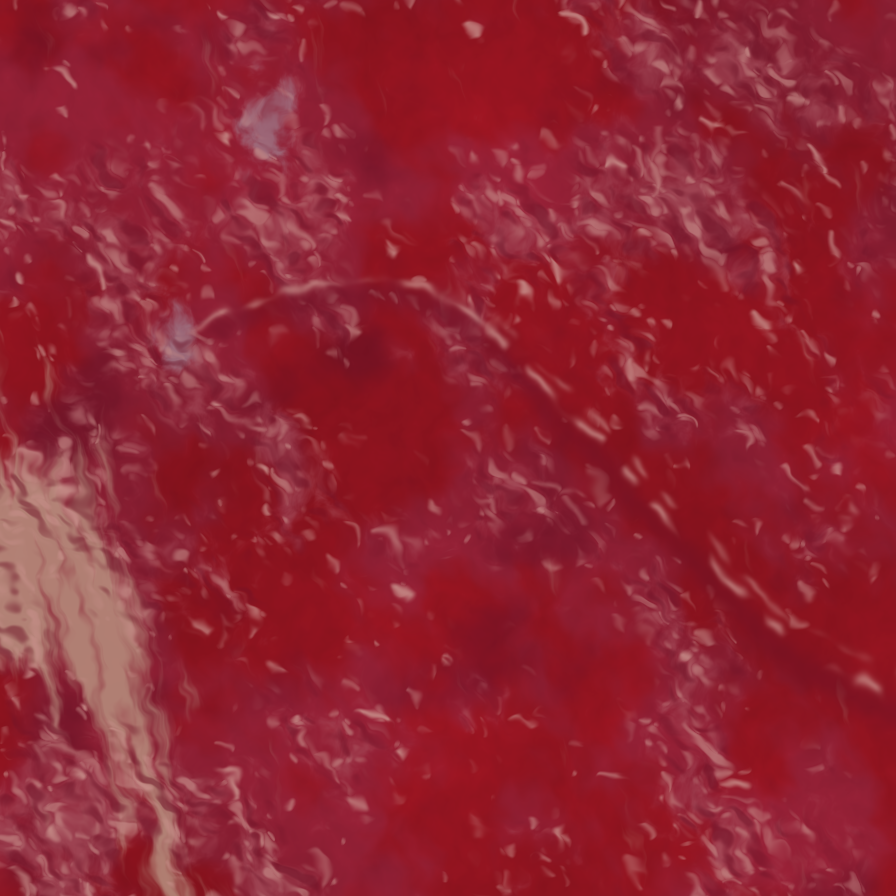
This texture is drawn by a Shadertoy shader. Its source:

```glsl
// Wet raw red tissue with clustered glossy glints, pale fibres and a long crease.
const vec3 DEEP_RED = vec3(0.560, 0.075, 0.120);
const vec3 CRIMSON = vec3(0.555, 0.120, 0.200);
const vec3 PLUM = vec3(0.430, 0.070, 0.150);
const vec3 ROSE_HAZE = vec3(0.640, 0.310, 0.360);
const vec3 GLINT_PINK = vec3(0.780, 0.560, 0.540);
const vec3 FIBRE_BEIGE = vec3(0.710, 0.540, 0.480);
const vec3 FAT_BLUE = vec3(0.620, 0.510, 0.570);

vec2 hash22(vec2 p) {
    vec3 q = fract(p.xyx * vec3(0.1031, 0.1030, 0.0973));
    q += dot(q, q.yzx + 33.33);
    return fract((q.xx + q.yz) * q.zy);
}

float cornerSlope(vec2 cell, vec2 offset) {
    float angle = 6.2832 * hash22(cell + 71.0).x;
    return dot(vec2(cos(angle), sin(angle)), offset);
}

float gradientNoise(vec2 p) {
    vec2 i = floor(p), f = fract(p), e = vec2(1.0, 0.0);
    vec2 u = f * f * f * (f * (f * 6.0 - 15.0) + 10.0);
    float low = mix(cornerSlope(i, f), cornerSlope(i + e, f - e), u.x);
    float high = mix(cornerSlope(i + e.yx, f - e.yx), cornerSlope(i + 1.0, f - 1.0), u.x);
    return mix(low, high, u.y);
}

float fbm(vec2 p) {
    float sum = 0.0, amplitude = 0.6;
    for (int i = 0; i < 4; i++, amplitude *= 0.5) {
        sum += amplitude * gradientNoise(p);
        p = mat2(0.8, -0.6, 0.6, 0.8) * p * 2.03 + 13.7;
    }
    return sum;
}

float blob(vec2 p, vec2 center, vec2 radius) {
    vec2 q = (p - center) / radius;
    return exp(-dot(q, q));
}

float line(float d, float width) { return exp(-d * d / (width * width)); }

// Where rough, glinting tissue gathers; smooth pools are negative.
float roughness(vec2 p) {
    float r = 0.02 + 1.05 * fbm(vec2(p.x * 8.0 + p.y * 2.0, p.y * 6.0) + 4.0);
    r += 0.15 * blob(p, vec2(0.74, 0.82), vec2(0.18, 0.24));
    r += 0.18 * blob(p, vec2(0.12, 0.22), vec2(0.20, 0.36));
    r += 0.20 * blob(p, vec2(0.28, 0.80), vec2(0.08, 0.18));
    r += 0.22 * blob(p, vec2(0.76, 0.22), vec2(0.06, 0.08));
    r -= 0.16 * blob(p, vec2(0.53, 0.36), vec2(0.18, 0.20));
    r -= 0.26 * blob(p, vec2(0.45, 0.87), vec2(0.09, 0.13));
    return r - 0.26 * blob(p, vec2(0.94, 0.20), vec2(0.14, 0.10));
}

// Slope of a bumpy wet surface whose ridges run along the tilt angle.
float wetSlope(vec2 p, float tilt, vec2 scale) {
    vec2 along = vec2(cos(tilt), sin(tilt));
    vec2 q = vec2(dot(p, along), dot(p, vec2(-along.y, along.x))) * scale;
    return gradientNoise(q + vec2(0.0, 0.22)) - gradientNoise(q - vec2(0.0, 0.22));
}

// Slightly bent, tapered strokes that thin out on the smooth pools.
float strokes(vec2 p, float cells, float seed, float tilt, float thickness) {
    vec2 g = p * cells, home = floor(g);
    float best = 0.0;
    for (int k = 0; k < 9; k++) {
        vec2 cell = home + vec2(k % 3 - 1, k / 3 - 1);
        vec2 a = hash22(cell + seed), b = hash22(cell + seed + 37.0);
        vec2 center = cell + 0.1 + 0.8 * a;
        float presence = smoothstep(0.0, 0.16, roughness(center / cells) + 0.5 * (b.x - 0.5));
        float angle = tilt + 1.6 * (fract(a.y * 9.0) - 0.5), c = cos(angle), s = sin(angle);
        vec2 q = mat2(c, -s, s, c) * (g - center);
        q.y += (b.y - 0.5) * 1.5 * q.x * q.x;
        float len = mix(0.04, 0.50, b.y * b.y);
        float width = thickness * mix(0.7, 1.4, a.x) * (1.0 - 0.4 * min(abs(q.x) / (len + 0.1), 1.0));
        float d = length(vec2(max(abs(q.x) - len, 0.0), q.y));
        best = max(best, presence * mix(0.4, 1.0, fract(b.x * 7.0)) * (1.0 - smoothstep(0.0, width, d)));
    }
    return best;
}

float creaseHeight(float x) {
    float bend = x - 0.50, tail = x - 0.88, rise = max(0.42 - x, 0.0);
    return 0.69 - 0.54 * (bend + sqrt(bend * bend + 0.002))
        + 0.32 * (tail + sqrt(tail * tail + 0.001)) - 1.3 * rise * rise;
}

void mainImage(out vec4 fragColor, in vec2 fragCoord) {
    vec2 uv = fragCoord / iResolution.xy;
    vec2 warp = vec2(gradientNoise(uv * 17.0), gradientNoise(uv * 17.0 + 50.0));
    vec2 ripple = vec2(gradientNoise(uv * 52.0 + 7.0), gradientNoise(uv * 52.0 + 90.0));
    vec2 p = uv + 0.016 * warp + 0.007 * ripple;
    float rough = roughness(p), fine = fbm(p * vec2(42.0, 34.0));
    // Smooth pools, crimson film and broad shading
    vec3 color = mix(DEEP_RED, CRIMSON, smoothstep(-0.15, 0.20, fbm(uv * 4.0 + 20.0) + 0.8 * rough));
    color = mix(color, PLUM, 0.6 * smoothstep(0.05, 0.40, fbm(uv * 6.0 + 60.0)));
    color *= 1.0 + 0.22 * fbm(uv * 3.0 + 31.0) + 0.08 * fine;
    // Milky tissue, bluish fat and pale vertical fibres
    float patches = smoothstep(0.02, 0.30, rough);
    color = mix(color, ROSE_HAZE, 0.75 * smoothstep(0.10, 0.62, rough + 0.5 * fine));
    float fat = blob(p, vec2(0.30, 0.86), vec2(0.03, 0.06)) + blob(p, vec2(0.20, 0.62), vec2(0.03, 0.045));
    color = mix(color, FAT_BLUE, 0.7 * smoothstep(0.3, 1.0, fat + 0.8 * fine));
    float streak = fbm(vec2(p.x * 34.0 + p.y * 8.0, p.y * 7.0));
    float fibre = 1.15 * blob(p, vec2(0.03, 0.37), vec2(0.10, 0.15));
    fibre += 0.75 * line(p.x - 0.17 + 0.25 * (p.y - 0.12), 0.045) * smoothstep(0.42, 0.25, p.y);
    color = mix(color, FIBRE_BEIGE, 0.9 * smoothstep(0.30, 0.95, fibre + 1.1 * streak));
    // Lit and shaded sides of wet bumps, then sharper glints
    float slope = wetSlope(p, -0.95, vec2(24.0, 46.0)) + 0.5 * wetSlope(p, -0.4, vec2(50.0, 80.0));
    color = mix(color, PLUM, 0.50 * patches * smoothstep(0.05, 0.50, -slope));
    float glint = 0.60 * patches * smoothstep(0.16, 0.55, slope);
    float dash = max(strokes(p, 22.0, 5.0, -0.95, 0.22), 0.7 * strokes(p, 37.0, 90.0, -0.75, 0.26));
    glint = max(glint, 0.85 * dash * smoothstep(-0.35, 0.15, slope));
    color = mix(color, GLINT_PINK, glint);
    // Folded crease with broken wet edges
    float d = (uv.y + 0.012 * (warp.y + 0.5 * ripple.y) - creaseHeight(uv.x)) * mix(1.0, 0.70, smoothstep(0.45, 0.60, uv.x));
    float reach = smoothstep(0.18, 0.26, uv.x), broken = smoothstep(-0.12, 0.25, gradientNoise(uv * 24.0 + 8.0));
    color = mix(color, PLUM, 0.45 * reach * line(d + 0.016, 0.016));
    float edge = line(d, 0.005) + 0.7 * line(d - 0.015, 0.004) * smoothstep(0.5, 0.65, uv.x);
    fragColor = vec4(mix(color, GLINT_PINK, 0.7 * reach * broken * min(edge, 1.0)), 1.0);
}
```
